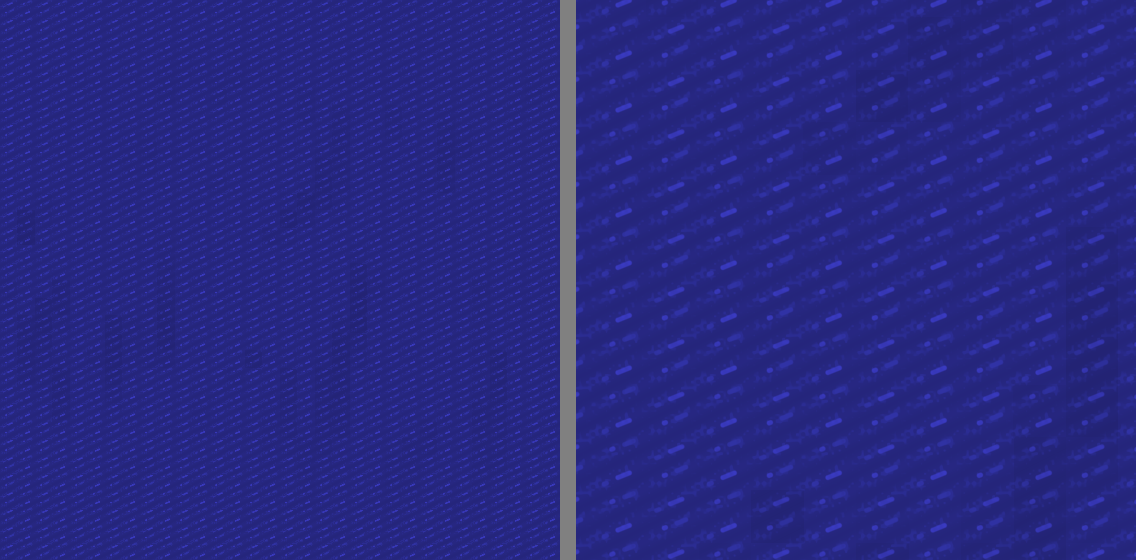
Left, the full canvas; right, a detail of the centre.
Write a three.js fragment shader that draws this texture.

```glsl
// Deep blue twill cloth: cells with two staggered groups of slanted stitches and
// dots, so that neighbours climb along slanted ribs with a fine grain. Square blocks
// are darkened a little by wrapping noise, so it looks slightly worn and tiles.
#define CELLS vec2(16.0, 32.0)   // repeats across and down
#define CELL_SIZE vec2(4.0, 2.0) // cell in row heights, giving square units
#define BLOCKS 32.0              // wear blocks across and down
#define GRAIN 8.0                // grain squares per row height
#define RIB_SLOPE 0.5            // rise over run of the ribs
#define THREAD 0.055             // half width of a bright thread
#define SOFT 0.07                // width of the smoothed edges
#define WEAR 0.065               // darkening of worn blocks
#define BASE_COLOR vec3(0.150, 0.152, 0.503)
#define RIB_COLOR vec3(0.168, 0.174, 0.575)
#define SPECK_COLOR vec3(0.195, 0.203, 0.665)
#define STITCH_COLOR vec3(0.228, 0.230, 0.765)

varying vec2 vUv;

float hash(vec2 p) {
  return fract(sin(dot(p, vec2(127.1, 311.7))) * 43758.5453);
}

// Value noise repeating after "period" lattice steps
float wrapNoise(vec2 p, vec2 period) {
  vec2 i = floor(p);
  vec2 f = fract(p);
  f = f * f * (3.0 - 2.0 * f);
  float low = mix(hash(mod(i, period)), hash(mod(i + vec2(1.0, 0.0), period)), f.x);
  float high = mix(hash(mod(i + vec2(0.0, 1.0), period)), hash(mod(i + 1.0, period)), f.x);
  return mix(low, high, f.y);
}

// Short slanted thread, a little flatter than the ribs, wrapping around the cell
float thread(vec2 p, vec2 center, float halfLength) {
  vec2 d = mod(p - center + 0.5 * CELL_SIZE, CELL_SIZE) - 0.5 * CELL_SIZE;
  vec2 along = normalize(vec2(1.0, 0.8 * RIB_SLOPE));
  d -= along * clamp(dot(d, along), -halfLength, halfLength);
  return 1.0 - smoothstep(THREAD, THREAD + SOFT, length(d));
}

// Darkening of one block: small upright patches, mostly around the middle rows
float blockWear(vec2 block) {
  vec2 q = (block + 0.5) / BLOCKS;
  float patches = wrapNoise(vec2(q.x * 20.0, (q.y - q.x) * 11.0), vec2(20.0, 11.0));
  float band = 0.5 - 0.5 * cos(6.28318 * q.y);
  return smoothstep(0.62, 0.85, patches) * band;
}

void main() {
  vec2 p = fract(vUv * CELLS) * CELL_SIZE;

  // Slanted ribs, one per row height, with grain on their crests
  float rib = 0.5 + 0.5 * cos(6.28318 * (p.y - RIB_SLOPE * p.x - 0.08));
  float grain = wrapNoise(p * GRAIN, CELL_SIZE * GRAIN);
  vec3 color = BASE_COLOR * (0.965 + 0.05 * rib);
  color = mix(color, RIB_COLOR, smoothstep(0.45, 0.85, grain * (0.5 + 0.6 * rib)));

  // Two staggered groups, one rib step apart; the second is a little weaker
  float stitches = 0.0;
  float specks = 0.0;
  for (int group = 0; group < 2; group++) {
    vec2 shift = float(group) * vec2(2.0, 2.0 * RIB_SLOPE);
    float strength = 1.0 - 0.12 * float(group);
    stitches = max(stitches, strength * thread(p, vec2(3.15, 0.56) + shift, 0.24));
    stitches = max(stitches, strength * thread(p, vec2(0.72, 0.56) + shift, 0.03));
    specks = max(specks, strength * thread(p, vec2(1.35, 0.80) + shift, 0.18));
    specks = max(specks, strength * thread(p, vec2(2.45, 0.24) + shift, 0.05));
  }
  color = mix(color, SPECK_COLOR, 0.8 * specks);
  color = mix(color, STITCH_COLOR, stitches * (0.8 + 0.2 * grain));

  // Worn blocks
  vec2 block = mod(floor(vUv * BLOCKS), BLOCKS);
  color *= 1.0 - WEAR * blockWear(block);
  gl_FragColor = vec4(color, 1.0);
}
```
